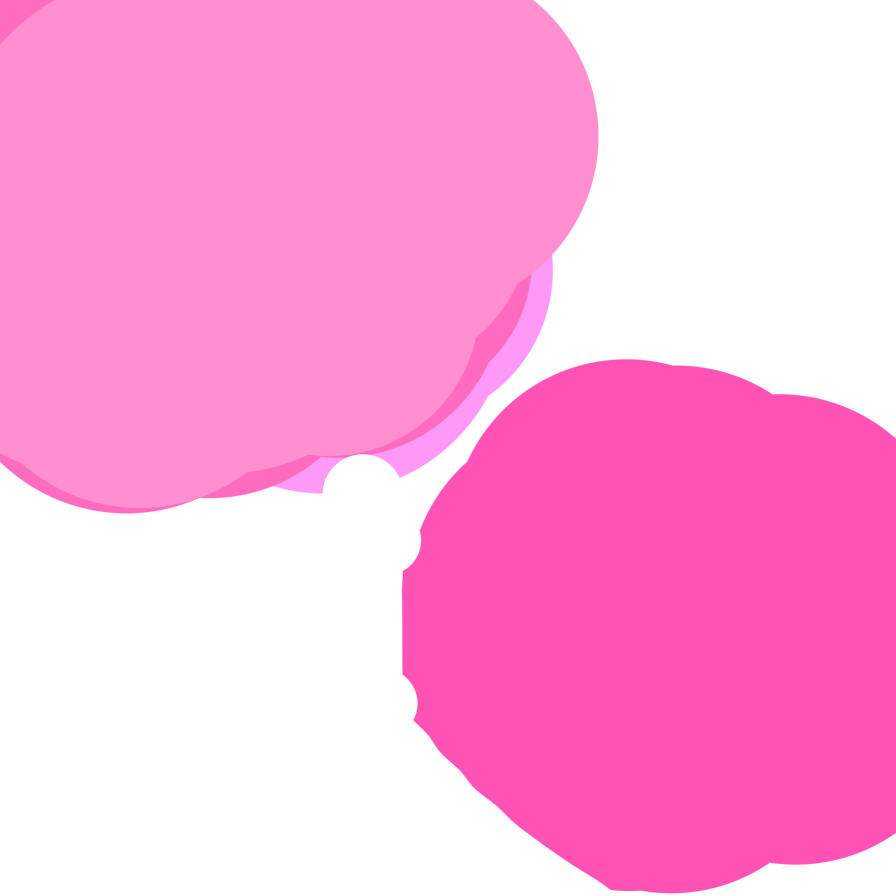
A Shadertoy shader for this background:

```glsl
// Flat pink cloud shapes on white: a three-layer cloud at the upper left and
// a magenta one at the lower right. Each is a union of discs, trimmed by white
// bites and clips, then painted back to front with smoothed edges.

const vec3 LAVENDER = vec3(1.0, 0.60, 0.97);
const vec3 ROSE = vec3(1.0, 0.42, 0.75);
const vec3 BLUSH = vec3(1.0, 0.56, 0.81);
const vec3 MAGENTA = vec3(1.0, 0.32, 0.71);

float disc(vec2 p, float x, float y, float r) {
    return length(p - vec2(x, y)) - r;
}

float hash(float n) {
    n = fract(n * 0.1031);
    n *= n + 33.33;
    return fract(n * (n + n));
}

// Smooth 1D value noise in -0.5..0.5
float ripple(float t) {
    float f = fract(t);
    return mix(hash(floor(t)), hash(floor(t) + 1.0), f * f * (3.0 - 2.0 * f)) - 0.5;
}

float lavenderCloud(vec2 p) {
    return min(disc(p, 0.445, 0.698, 0.172), disc(p, 0.363, 0.655, 0.206));
}

float roseCloud(vec2 p) {
    float d = disc(p, 0.4375, 0.708, 0.156);
    d = min(d, disc(p, 0.378, 0.674, 0.185));
    d = min(d, disc(p, 0.234, 0.635, 0.191));
    d = min(d, disc(p, 0.141, 0.628, 0.201));
    return min(d, disc(p, 0.130, 0.870, 0.221));
}

float blushCloud(vec2 p) {
    float d = disc(p, 0.473, 0.848, 0.195);
    d = min(d, disc(p, 0.421, 0.755, 0.172));
    d = min(d, disc(p, 0.367, 0.659, 0.168));
    d = min(d, disc(p, 0.247, 0.701, 0.230));
    d = min(d, disc(p, 0.156, 0.632, 0.199));
    d = min(d, disc(p, 0.094, 0.665, 0.195));
    d = min(d, disc(p, 0.176, 0.796, 0.234));
    return min(d, disc(p, 0.320, 0.844, 0.195));
}

float magentaCloud(vec2 p) {
    // Equal lobes around the body
    vec2 lobes[9] = vec2[9](
        vec2(0.699, 0.404), vec2(0.755, 0.397), vec2(0.870, 0.365),
        vec2(0.651, 0.339), vec2(0.630, 0.299), vec2(0.651, 0.219),
        vec2(0.703, 0.2005), vec2(0.749, 0.198), vec2(0.888, 0.230));
    float d = 1.0;
    for (int i = 0; i < 9; i++) d = min(d, length(p - lobes[i]) - 0.195);

    // Slightly rough trims: a straight left side and a long lower-left curve
    float rough = 0.003 * ripple(p.y * 50.0);
    d = max(d, 0.449 - p.x + 0.5 * rough);
    d = max(d, disc(p, 1.061, 0.671, 0.764) + rough);

    // Two round bites on the left
    float bites = min(disc(p, 0.431, 0.397, 0.039), disc(p, 0.427, 0.215, 0.039));
    return max(d, -bites);
}

void mainImage(out vec4 fragColor, in vec2 fragCoord) {
    vec2 p = fragCoord / iResolution.y;
    float soft = 0.8 / iResolution.y;

    // Upper cloud, back to front
    vec3 color = vec3(1.0);
    color = mix(LAVENDER, color, smoothstep(-soft, soft, lavenderCloud(p)));
    color = mix(ROSE, color, smoothstep(-soft, soft, roseCloud(p)));
    color = mix(BLUSH, color, smoothstep(-soft, soft, blushCloud(p)));

    // White bite at its lower edge
    color = mix(vec3(1.0), color, smoothstep(-soft, soft, disc(p, 0.405, 0.448, 0.045)));

    // Lower cloud
    color = mix(MAGENTA, color, smoothstep(-soft, soft, magentaCloud(p)));
    fragColor = vec4(color, 1.0);
}
```
